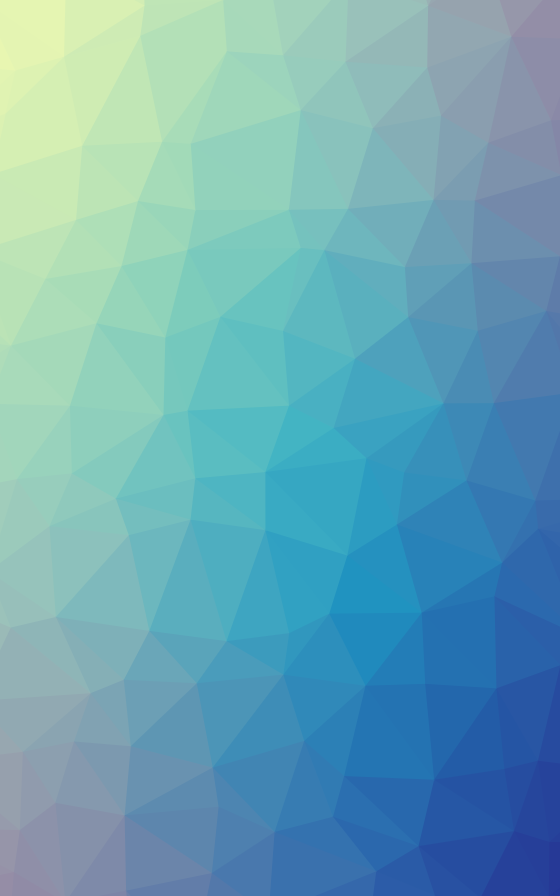
A WebGL 2 fragment shader for this background:

```glsl
#version 300 es
precision highp float;
// Low-poly gradient: a jittered grid of flat triangles, each split along its
// Delaunay diagonal and tinted at its centroid. One colour ramp runs along x
// and again down y; the two are averaged in a perceptual (Lab-like) space.
uniform vec2 u_resolution;
out vec4 fragColor;

const vec2 GRID = vec2(8.0, 12.8); // cells across the canvas
const mat3 RGB_TO_XYZ = mat3(0.4124, 0.2126, 0.0193,
                             0.3576, 0.7152, 0.1192,
                             0.1805, 0.0722, 0.9505);

// Pale yellow through teal to deep blue
const vec3 RAMP[7] = vec3[7](
    vec3(237, 248, 177), vec3(199, 233, 180), vec3(127, 205, 187),
    vec3(65, 182, 196), vec3(29, 145, 192), vec3(34, 94, 168),
    vec3(37, 52, 148));

// Cube-rooted XYZ is a linear transform of Lab, so mixing here mixes in Lab
vec3 toPerceptual(vec3 rgb) {
    return pow(RGB_TO_XYZ * pow(rgb, vec3(2.2)), vec3(1.0 / 3.0));
}

vec3 toRgb(vec3 c) {
    vec3 linearRgb = inverse(RGB_TO_XYZ) * (c * c * c);
    return pow(max(linearRgb, 0.0), vec3(1.0 / 2.2));
}

vec3 ramp(float t) {
    t = clamp(t, 0.0, 1.0) * 6.0;
    int i = min(int(t), 5);
    return mix(toPerceptual(RAMP[i] / 255.0),
               toPerceptual(RAMP[i + 1] / 255.0), t - float(i));
}

vec3 gradientColor(vec2 uv) {
    return toRgb(0.5 * (ramp(uv.x) + ramp(1.0 - uv.y)));
}

vec2 hash2(vec2 p) {
    vec3 q = fract(p.xyx * vec3(0.1031, 0.1030, 0.0973));
    q += dot(q, q.yzx + 33.33);
    return fract((q.xx + q.yz) * q.zy);
}

vec2 meshVertex(vec2 cell) {
    return cell + 0.76 * (hash2(cell + 17.0) - 0.5);
}

float cross2(vec2 a, vec2 b) {
    return a.x * b.y - a.y * b.x;
}

// Signed distance to the line a-b, positive on its left
float edgeDistance(vec2 p, vec2 a, vec2 b) {
    return cross2(b - a, p - a) / length(b - a);
}

// Colour times coverage of a counter-clockwise triangle, coverage in alpha
vec4 facet(vec2 p, vec2 a, vec2 b, vec2 c, float pixel) {
    float inside = min(edgeDistance(p, a, b),
                   min(edgeDistance(p, b, c), edgeDistance(p, c, a)));
    float coverage = clamp(inside / pixel + 0.5, 0.0, 1.0);
    if (coverage <= 0.0) return vec4(0.0);
    return vec4(gradientColor((a + b + c) / (3.0 * GRID)), 1.0) * coverage;
}

// True when the corner angles at b and d add up to more than a half turn
bool splitAlongBD(vec2 a, vec2 b, vec2 c, vec2 d) {
    float sinB = cross2(c - b, a - b), cosB = dot(c - b, a - b);
    float sinD = cross2(a - d, c - d), cosD = dot(a - d, c - d);
    return sinB * cosD + cosB * sinD < 0.0;
}

void main() {
    vec2 uv = gl_FragCoord.xy / u_resolution;
    vec2 p = uv * GRID;
    float pixel = GRID.x / u_resolution.x;
    vec4 sum = vec4(0.0);

    // Jitter can push a quad over its cell, so check the neighbours too
    for (int y = -1; y <= 1; y++) {
        for (int x = -1; x <= 1; x++) {
            vec2 cell = floor(p) + vec2(x, y);
            vec2 a = meshVertex(cell);
            vec2 b = meshVertex(cell + vec2(1, 0));
            vec2 c = meshVertex(cell + vec2(1, 1));
            vec2 d = meshVertex(cell + vec2(0, 1));
            if (splitAlongBD(a, b, c, d)) {
                sum += facet(p, a, b, d, pixel) + facet(p, b, c, d, pixel);
            } else {
                sum += facet(p, a, b, c, pixel) + facet(p, a, c, d, pixel);
            }
        }
    }
    vec3 color = sum.a > 0.001 ? sum.rgb / sum.a : gradientColor(uv);
    fragColor = vec4(color, 1.0);
}
```
